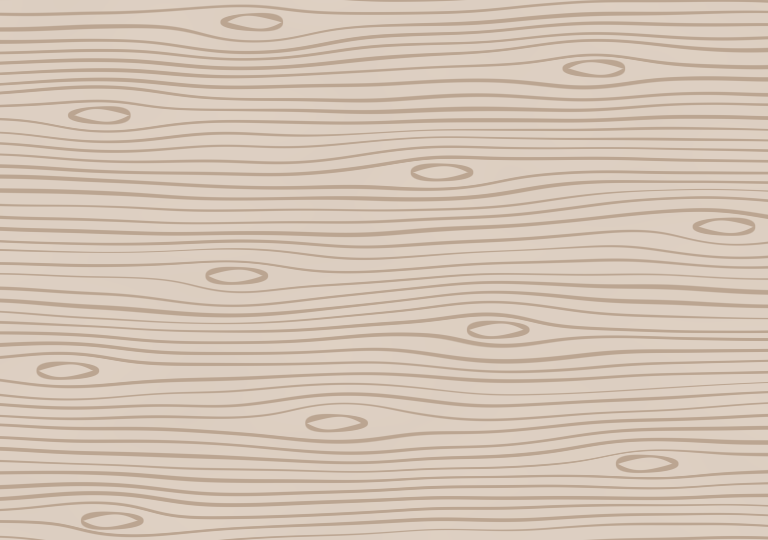
Give the GLSL for this texture, as a WebGL 1 fragment shader.

```glsl
precision highp float;
uniform vec2 u_resolution;

#define LINE_COUNT 44.0
#define LINE_THIN 0.0011
#define LINE_THICK 0.0037
#define LINE_JITTER 0.38
#define WARP 1.3
#define KNOT_COUNT 11
#define KNOT_SIZE vec2(0.058, 0.0165)
#define KNOT_REACH vec2(0.15, 0.055)
#define KNOT_PUSH 0.85
#define PAPER vec3(0.867, 0.812, 0.760)
#define INK vec3(0.733, 0.648, 0.570)

float hash(float n) {
  return fract(sin(n * 12.9898 + 4.1) * 43758.5453);
}

vec2 gradientAt(vec2 cell) {
  float angle = 6.2831853 * fract(sin(dot(cell, vec2(127.1, 311.7))) * 43758.5453);
  return vec2(cos(angle), sin(angle));
}

float gradientNoise(vec2 p) {
  vec2 cell = floor(p);
  vec2 f = p - cell;
  vec2 u = f * f * f * (f * (f * 6.0 - 15.0) + 10.0);
  vec2 e = vec2(1.0, 0.0);
  float low = mix(dot(gradientAt(cell), f), dot(gradientAt(cell + e.xy), f - e.xy), u.x);
  float high = mix(dot(gradientAt(cell + e.yx), f - e.yx), dot(gradientAt(cell + e.xx), f - e.xx), u.x);
  return mix(low, high, u.y);
}

// Line index as a smooth field, before the knots bend it
float grain(vec2 p) {
  float sway = gradientNoise(p * vec2(1.5, 4.0) + 3.7);
  float ripple = gradientNoise(p * vec2(3.6, 8.0) + 17.3);
  return LINE_COUNT * p.y - 0.5 * p.x + WARP * (sway + 0.35 * ripple);
}

// Knots step down the board and sit midway between two lines
vec2 knotCentre(float i, float aspect) {
  float across = fract(0.38 + 0.382 * i + 0.1 * (hash(i) - 0.5));
  float down = (i + 0.5 + 0.4 * (hash(i + 31.0) - 0.5)) / float(KNOT_COUNT);
  vec2 c = vec2(mix(-0.01, 1.01, across) * aspect, 1.0 - down);
  float v = grain(c);
  c.y += (floor(v) + 0.5 - v) / LINE_COUNT;
  return c;
}

// Signed distance to the rounded, slightly tapered rim
float knotRim(vec2 d, float taper) {
  vec2 q = d / KNOT_SIZE;
  q.y /= 1.0 + taper * clamp(q.x, -1.0, 1.0);
  vec2 a = pow(abs(q) + 1e-4, vec2(2.5));
  float slope = length(q / KNOT_SIZE) / max(length(q), 1e-3);
  return (pow(a.x + a.y, 0.4) - 1.0) / max(slope, 1.0);
}

// Signed distance to the wavy, pointed opening
float knotOpening(vec2 d, float taper) {
  vec2 size = KNOT_SIZE * vec2(0.86, 0.68);
  vec2 q = d / size;
  q.x -= 0.5 * taper;
  q.y += 0.9 * taper * sin(3.0 * q.x);
  float lens = q.x * q.x + abs(q.y) - 1.0;
  return lens / length(vec2(2.0 * q.x, 1.0) / size);
}

float cover(float dist, float pixel) {
  return 1.0 - smoothstep(-0.7 * pixel, 0.7 * pixel, dist);
}

void main() {
  float pixel = 1.0 / u_resolution.y;
  float aspect = u_resolution.x * pixel;
  vec2 p = gl_FragCoord.xy * pixel;

  // Knots: push the lines apart and gather the rings
  float v = grain(p);
  float slope = LINE_COUNT;
  float ring = 0.0;
  float body = 0.0;
  for (int k = 0; k < KNOT_COUNT; k++) {
    float i = float(k);
    vec2 d = p - knotCentre(i, aspect);
    vec2 r = d / KNOT_REACH;
    float push = LINE_COUNT * KNOT_PUSH * exp(-dot(r, r));
    v -= push * d.y;
    slope -= push * (1.0 - 2.0 * r.y * r.y);
    float taper = mix(0.1, 0.2, hash(i + 7.0)) * (hash(i + 53.0) < 0.5 ? -1.0 : 1.0);
    float rim = cover(knotRim(d, taper), pixel);
    body = max(body, rim);
    ring = max(ring, rim * (1.0 - cover(knotOpening(d, taper), pixel)));
  }

  // Grain lines: uneven spacing, width swelling and thinning along each
  float id = floor(v + 0.5);
  float offset = LINE_JITTER * gradientNoise(vec2(p.x * 1.3, id * 7.31 + 0.4));
  float swell = 0.9 * gradientNoise(vec2(p.x * 1.9 + 40.0, id * 5.37));
  float weight = clamp(0.25 + 0.7 * hash(id) + swell, 0.0, 1.0);
  float halfWidth = mix(LINE_THIN, LINE_THICK, weight);
  float dist = abs(v - id - offset) / max(slope, 6.0) - halfWidth;
  float lines = cover(dist, pixel) * (1.0 - body);

  // Faint mottling of the board
  vec3 board = PAPER + 0.012 * gradientNoise(p * vec2(4.0, 7.0) + 61.0);
  gl_FragColor = vec4(mix(board, INK, max(lines, ring)), 1.0);
}
```
